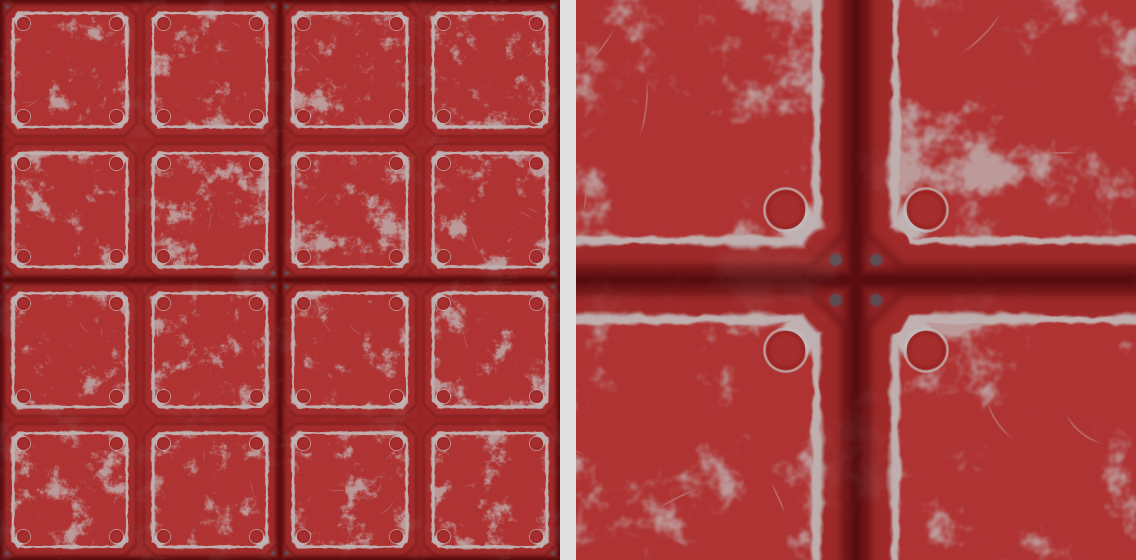
Left: the whole. Right: its middle third, enlarged.
Write a WebGL 1 fragment shader that draws this pattern.

```glsl
precision highp float;
// Worn red painted panels: a 4 x 4 grid of notched plates with four bolts each,
// grouped two by two between deep seams. Distance functions shape the plates;
// wrapping gradient noise chips the paint, most of all along the plate edges.

uniform vec2 u_resolution;

const float PANELS = 4.0;
const vec3 PAINT = vec3(0.69, 0.20, 0.20);
const vec3 SHADE = vec3(0.58, 0.13, 0.13);
const vec3 DEEP = vec3(0.30, 0.03, 0.04);
const vec3 PRIMER = vec3(0.76, 0.74, 0.74);
const vec3 STUD = vec3(0.32, 0.33, 0.36);

float hash(vec2 p) {
  return fract(sin(dot(p, vec2(127.1, 311.7))) * 43758.5);
}

float cornerSlope(vec2 corner, vec2 offset, float period) {
  float angle = 6.2832 * hash(mod(corner, period) + period * 0.37);
  return dot(vec2(cos(angle), sin(angle)), offset);
}

// Gradient noise that wraps after a whole number of cells.
float noise(vec2 p, float period) {
  vec2 i = floor(p), f = fract(p);
  vec2 w = f * f * f * (f * (f * 6.0 - 15.0) + 10.0);
  vec2 e = vec2(1.0, 0.0);
  float low = mix(cornerSlope(i, f, period),
                  cornerSlope(i + e.xy, f - e.xy, period), w.x);
  float high = mix(cornerSlope(i + e.yx, f - e.yx, period),
                   cornerSlope(i + e.xx, f - e.xx, period), w.x);
  return mix(low, high, w.y);
}

float fbm(vec2 uv, float frequency) {
  float sum = 0.0, gain = 1.0;
  for (int i = 0; i < 5; i++) {
    sum += gain * noise(uv * frequency + 0.43, frequency);
    frequency *= 2.0;
    gain *= 0.65;
  }
  return sum;
}

// Square plate with a concave bite at each corner; a = abs(cell position).
float plateDistance(vec2 a) {
  float box = max(a.x, a.y) - 0.412;
  return max(box, 0.088 - length(a - 0.45));
}

float bevelDistance(vec2 a) {
  return max(max(a.x, a.y) - 0.472, (a.x + a.y - 0.86) * 0.7071);
}

float disc(float dist, float radius, float aa) {
  return 1.0 - smoothstep(radius - aa, radius + aa, dist);
}

float glow(float dist, float width) {
  return exp(-dist * dist / (width * width));
}

// Thin bent hairlines at random places on one plate.
float scratches(vec2 cell, vec2 id, float aa) {
  float mark = 0.0;
  for (int i = 0; i < 3; i++) {
    vec2 seed = id + float(i) * 7.3 + 2.0;
    vec2 centre = (vec2(hash(seed), hash(seed + 3.1)) - 0.5) * 0.65;
    float angle = 6.2832 * hash(seed + 5.7);
    float c = cos(angle), s = sin(angle);
    vec2 q = mat2(c, -s, s, c) * (cell - centre);
    float bend = (hash(seed + 9.2) - 0.5) * 8.0;
    float reach = 0.03 + 0.06 * hash(seed + 8.4);
    float line = disc(abs(q.y - bend * q.x * q.x), 0.002, aa);
    mark = max(mark, line * (1.0 - smoothstep(0.3 * reach, reach, abs(q.x))));
  }
  return mark;
}

void main() {
  vec2 uv = gl_FragCoord.xy / u_resolution;
  vec2 id = floor(uv * PANELS);
  vec2 cell = fract(uv * PANELS) - 0.5;
  vec2 a = abs(cell);
  float aa = 0.75 * PANELS / min(u_resolution.x, u_resolution.y);

  // Distances, in panel widths
  vec2 tile = fract(uv * PANELS * 0.5);
  vec2 seam = 2.0 * min(tile, 1.0 - tile);
  float roughness = noise(uv * 96.0, 96.0);
  float plate = plateDistance(a) + 0.007 * roughness;
  float bevel = bevelDistance(a);
  float bolt = length(a - 0.333);
  float face = 1.0 - smoothstep(-aa, aa, plate);

  // Painted relief: frame, chamfer, panel gaps and deep tile seams
  vec3 frame = mix(PAINT, SHADE, 0.45 + 0.25 * smoothstep(-0.01, 0.01, bevel));
  frame = mix(frame, SHADE * 0.85, 0.65 * glow(bevel, 0.012));
  frame = mix(frame, SHADE, 0.5 * glow(0.5 - max(a.x, a.y), 0.014));
  float seamDist = min(seam.x, seam.y);
  float groove = 0.85 * glow(seamDist, 0.026) + 0.15 * glow(seamDist, 0.07);
  frame = mix(frame, DEEP, groove * 0.85);
  frame = mix(frame, STUD, 0.85 * disc(length(seam - 0.048), 0.015, aa + 0.004));
  vec3 color = mix(frame, PAINT, face);

  // Chipped paint: cloudy patches, ragged rims and bare corners
  float chips = fbm(uv, 16.0);
  float bias = face * (0.12 * hash(id + 4.0) - 0.06 + 0.3 * exp(plate / 0.045));
  float patches = 0.75 * smoothstep(0.14, 0.72, chips + bias);
  float rimWidth = 0.012 + 0.012 * max(chips, -0.5);
  float rim = 1.0 - smoothstep(0.4 * rimWidth, 1.5 * rimWidth, abs(plate + 0.006));
  float corner = face * (1.0 - smoothstep(0.035, 0.065, length(a - 0.368) - 0.02 * chips));
  float wear = max(patches * mix(0.1, 1.0, face), max(0.9 * rim, 0.92 * corner));
  wear = max(wear, 0.4 * face * scratches(cell, id, aa));
  color = mix(color, PRIMER, wear);

  // Bolts with a bright worn ring
  color = mix(color, PRIMER, 0.75 * disc(abs(bolt - 0.051), 0.003, aa));
  vec3 head = mix(PAINT, SHADE, 0.35 + 0.5 * smoothstep(0.03, 0.047, bolt));
  color = mix(color, head, disc(bolt, 0.046, aa));

  gl_FragColor = vec4(color, 1.0);
}
```
